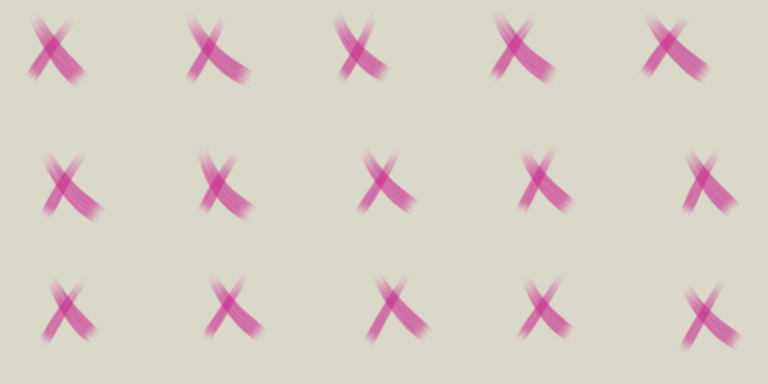
A WebGL 2 fragment shader for this pattern:

```glsl
#version 300 es
precision highp float;
// Hand-brushed magenta crosses, five across and three down, on warm grey paper.
// Each cell jitters two translucent bowed strokes; every stroke is a parabola
// over its chord with a widening body, faded ends and a faint bristle grain.

uniform vec2 u_resolution;
out vec4 outColor;

const vec3 PAPER = vec3(0.855, 0.847, 0.790);
const vec3 INK = vec3(0.790, 0.150, 0.550);
const vec2 GRID = vec2(5.0, 3.0);
const vec2 CANVAS = vec2(200.0, 100.0); // working units

// Sine-free hash: two values in 0..1
vec2 hash22(vec2 p) {
    vec3 q = fract(vec3(p.xyx) * vec3(0.1031, 0.1030, 0.0973));
    q += dot(q, q.yzx + 33.33);
    return fract((q.xx + q.yz) * q.zy);
}

// Two values in -1..1, one pair per cell and purpose
vec2 jitter(vec2 cell, float purpose) {
    return hash22(cell * 7.0 + purpose * 19.0 + 3.0) * 2.0 - 1.0;
}

float valueNoise(vec2 p) {
    vec2 i = floor(p);
    vec2 f = fract(p);
    f = f * f * (3.0 - 2.0 * f);
    float low = mix(hash22(i).x, hash22(i + vec2(1.0, 0.0)).x, f.x);
    float high = mix(hash22(i + vec2(0.0, 1.0)).x, hash22(i + 1.0).x, f.x);
    return mix(low, high, f.y);
}

// Opacity of a stroke from a to b; widths = half-width at each end,
// rise = share of the length over which the ink builds up
float brushStroke(vec2 p, vec2 a, vec2 b, float bend, vec2 widths, float rise, float seed) {
    float len = distance(a, b);
    vec2 dir = (b - a) / len;
    vec2 q = p - a;
    float along = dot(q, dir);
    float t = along / len;
    float slope = -4.0 * bend / len * (1.0 - 2.0 * t);
    float stretch = 1.0 + slope * slope;
    float offset = dot(q, vec2(-dir.y, dir.x)) + 4.0 * bend * t * (1.0 - t);

    // Step to the nearest point on the curve so the ends are cut squarely
    t = (along + offset * slope / stretch) / len;
    float across = offset * inversesqrt(stretch);

    float bristle = valueNoise(vec2(across * 3.0, t * 4.0) + seed * 40.0 + 60.0);
    float halfWidth = mix(widths.x, widths.y, clamp(t * 1.3, 0.0, 1.0));
    float body = 1.0 - smoothstep(halfWidth - 0.45, halfWidth + 0.35, abs(across));
    float end = t + (bristle - 0.5) * 0.05;
    float fade = smoothstep(-0.06, rise, end) * (1.0 - smoothstep(0.84, 1.06, end));
    return 0.6 * body * fade * mix(0.88, 1.06, bristle);
}

// Cross centre relative to the middle of its cell
vec2 crossOffset(vec2 cell) {
    float column = cell.x - 2.0;
    float lower = min(cell.y, 1.0);
    vec2 drift = vec2(-6.5 + lower * (5.2 + 1.43 * column) + cell.y,
                      5.5 - 2.3 * lower - 0.26 * column * column);
    return drift + jitter(cell, 1.0) * vec2(1.2, 0.7);
}

void main() {
    vec2 uv = gl_FragCoord.xy / u_resolution;
    vec2 cellSize = CANVAS / GRID;

    // Cells are counted from the top row downwards
    vec2 cell = floor(uv * GRID);
    vec2 p = (fract(uv * GRID) - 0.5) * cellSize;
    cell.y = GRID.y - 1.0 - cell.y;
    p -= crossOffset(cell);

    vec2 shape = jitter(cell, 2.0);
    float bottomRow = step(1.5, cell.y);
    float bow = (1.9 + 1.1 * shape.x) * mix(1.0, 0.45, bottomRow);
    float press = 1.06 - 0.06 * cell.y + 0.08 * shape.y;

    // Broad stroke, upper left to lower right
    vec2 broadStart = vec2(-4.2, 7.6) + jitter(cell, 3.0) * vec2(0.9, 0.8);
    vec2 broadEnd = vec2(8.8 - 1.2 * bottomRow, -7.6) + jitter(cell, 4.0) * vec2(1.5, 0.9);
    float broad = brushStroke(p, broadStart, broadEnd, bow,
                              vec2(1.4, 2.3) * press, 0.38, shape.x);

    // Narrow stroke, upper right to lower left
    vec2 narrowStart = vec2(4.6, 8.0) + jitter(cell, 5.0) * vec2(0.7, 1.0);
    vec2 narrowEnd = vec2(-4.9, -8.1) + jitter(cell, 6.0) * vec2(1.1, 0.8);
    float narrow = brushStroke(p, narrowStart, narrowEnd, 0.5 * shape.y,
                               vec2(1.0, 1.45) * press, 0.52, shape.y);

    // Translucent layers deepen where they overlap
    vec3 color = mix(PAPER, INK, broad);
    color = mix(color, INK, narrow);
    outColor = vec4(color, 1.0);
}
```
